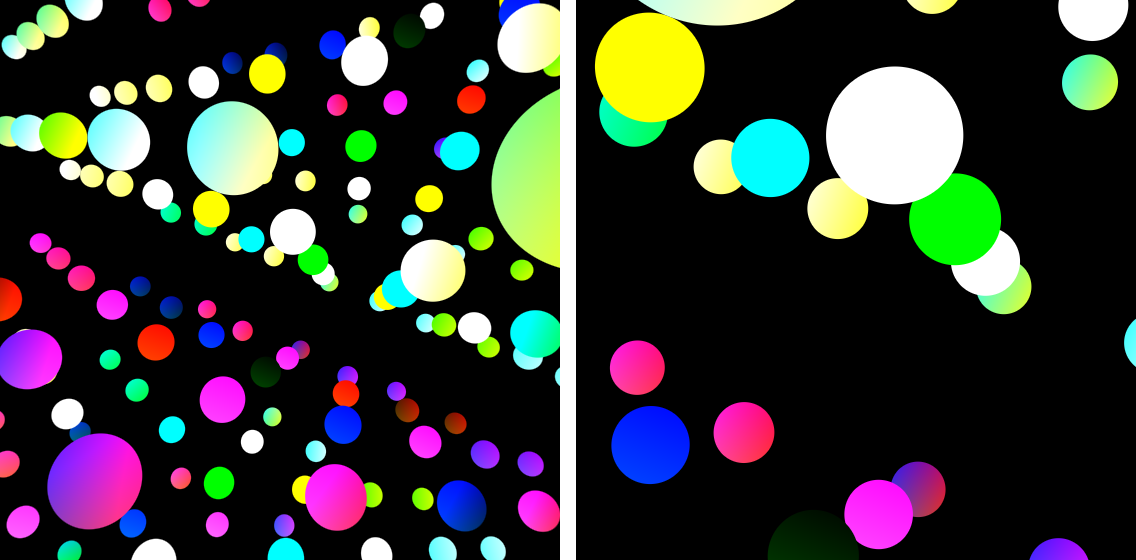
Left: the whole. Right: its middle third, enlarged.
A Shadertoy shader for this background:

```glsl
// Glowing balls on a cubic lattice, seen in perspective against black.
// Each view ray visits the lattice columns from back to front, finds the nearest
// ball of each column and paints it; every lattice axis drives one colour channel.

const float FOCAL = 0.913;       // focal length in canvas heights
const float RADIUS = 0.087;      // ball radius
const float FAR_LIMIT = 5.05;    // balls beyond this distance are hidden

// Camera space position of the lattice origin and the three lattice steps.
const vec3 ORIGIN = vec3(-0.3595, -0.3909, 1.0);
const vec3 STEP_A = vec3(-0.379, 0.157, 0.511);
const vec3 STEP_B = vec3(0.518, -0.225, 0.4535);
const vec3 STEP_C = vec3(0.2695, 0.642, -0.018);

// Index ranges of the visible lattice.
const int A_MIN = -1, A_MAX = 7;
const int B_MIN = 0, B_MAX = 7;
const int C_MIN = -4, C_MAX = 5;

// Channel level per lattice layer; values outside 0..1 give flat, saturated balls.
const float RED_B[8] = float[8](0.8, 1.4, -0.4, 1.4, 0.55, 0.6, 0.65, 0.5);
const float GREEN_C[10] = float[10](1.3, 0.9, 0.3, 1.3, 0.15, 1.3, 1.3, 0.13, 1.3, 1.0);
const float BLUE_A[9] = float[9](0.2, 0.85, 1.4, -0.4, 1.4, 0.55, 0.6, 0.95, 0.6);

// Part of v at right angles to the unit vector dir.
vec3 perpendicular(vec3 v, vec3 dir) {
    return v - dir * dot(v, dir);
}

// Index of the ball closest to the ray in the column that starts at base.
int nearestInColumn(vec3 base, vec3 dir) {
    vec3 across = perpendicular(STEP_C, dir);
    float index = -dot(perpendicular(base, dir), across) / dot(across, across);
    return clamp(int(floor(index + 0.5)), C_MIN, C_MAX);
}

// Layer colour plus a soft ramp over the ball along each axis.
vec3 ballColour(int a, int b, int c, vec3 offset) {
    vec3 level = vec3(RED_B[b - B_MIN], GREEN_C[c - C_MIN], BLUE_A[a - A_MIN]);
    vec3 along = vec3(dot(offset, normalize(STEP_B)),
                      dot(offset, normalize(STEP_C)),
                      dot(offset, normalize(STEP_A)));
    return clamp(level + vec3(0.4, -0.1, 0.45) * along, 0.0, 1.0);
}

// Coverage of a ball whose centre misses the ray by the given distance.
float ballCoverage(float miss, float depth, float pixelAngle) {
    return clamp(0.5 + (RADIUS - miss) / (depth * pixelAngle), 0.0, 1.0);
}

void mainImage(out vec4 fragColor, in vec2 fragCoord) {
    vec2 canvas = (fragCoord - 0.5 * iResolution.xy) / iResolution.y;
    vec3 dir = normalize(vec3(canvas, FOCAL));
    float pixelAngle = 1.0 / (iResolution.y * FOCAL);
    vec3 colour = vec3(0.0);

    // Descending indices run from the far columns to the near ones.
    for (int a = A_MAX; a >= A_MIN; a--) {
        for (int b = B_MAX; b >= B_MIN; b--) {
            vec3 base = ORIGIN + float(a) * STEP_A + float(b) * STEP_B;
            int c = nearestInColumn(base, dir);
            vec3 centre = base + float(c) * STEP_C;
            float depth = dot(centre, dir);
            if (depth < RADIUS || length(centre) > FAR_LIMIT) continue;

            vec3 offset = -perpendicular(centre, dir);
            float coverage = ballCoverage(length(offset), depth, pixelAngle);
            colour = mix(colour, ballColour(a, b, c, offset / RADIUS), coverage);
        }
    }
    fragColor = vec4(colour, 1.0);
}
```
